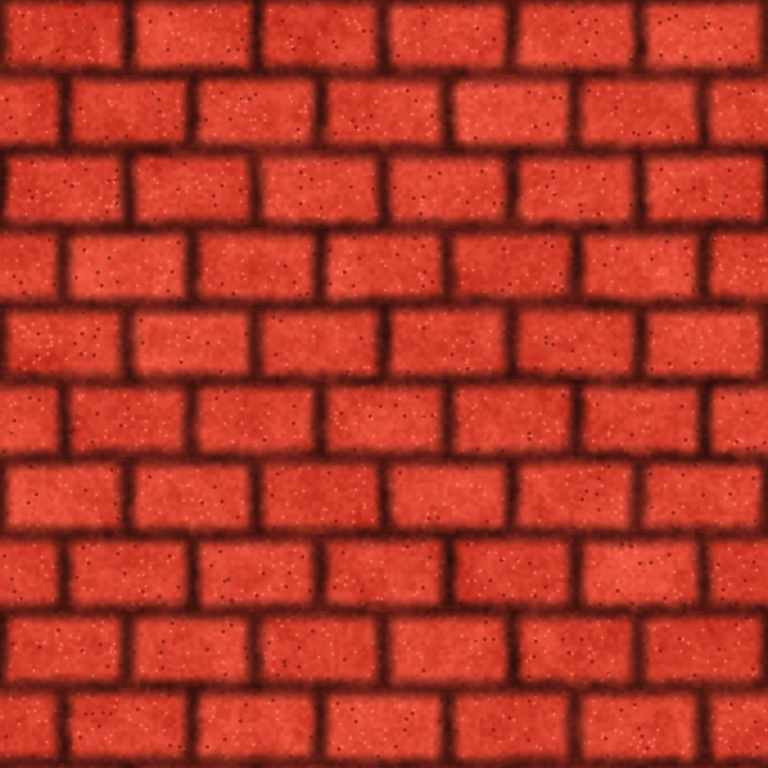
Reproduce this texture procedurally as a WebGL 2 fragment shader.

```glsl
#version 300 es
precision highp float;

#define GRID vec2(6.0, 10.0)          // bricks across, courses up
#define COURSE_LIFT 0.004             // height of the lowest bed joint
#define JOINT_FADE 0.021              // joint centre to clean brick face
#define WOBBLE 0.005                  // unevenness of the brick edges
#define BRICK_VARIATION 0.28
#define CLOUD_CONTRAST 0.75
#define GRAIN_CONTRAST 0.55
#define JOINT_COLOR vec3(0.35, 0.10, 0.075)
#define DEEP_RED vec3(0.77, 0.18, 0.115)
#define PALE_RED vec3(0.93, 0.335, 0.25)
#define PIT_COLOR vec3(0.53, 0.11, 0.075)
#define FLECK_COLOR vec3(1.0, 0.50, 0.40)

uniform vec2 u_resolution;
out vec4 fragColor;

vec3 hash3(vec2 p) {
  vec3 h = fract(p.xyx * vec3(0.1031, 0.1030, 0.0973));
  h += dot(h, h.yxz + 33.33);
  return fract((h.xxy + h.yzz) * h.zyx);
}

// Wrapping cellular noise: nearest distance, nearest value, smooth blend of values
vec3 cells(vec2 uv, float count, float seed) {
  vec2 p = uv * count;
  vec2 base = floor(p);
  vec2 nearest = vec2(9.0, 0.0);
  vec2 blend = vec2(0.0);
  for (int y = -1; y <= 1; y++) {
    for (int x = -1; x <= 1; x++) {
      vec2 cell = base + vec2(x, y);
      vec3 rnd = hash3(mod(cell, count) + seed);
      vec2 offset = cell + 0.15 + 0.7 * rnd.xy - p;
      float dist2 = dot(offset, offset);
      if (dist2 < nearest.x) nearest = vec2(dist2, rnd.z);
      blend += exp(-4.5 * dist2) * vec2(rnd.z, 1.0);
    }
  }
  return vec3(sqrt(nearest.x), nearest.y, blend.x / blend.y);
}

// Round specks in a share of the cells
float specks(vec3 cell, float share, float radius) {
  float present = step(1.0 - share, cell.y);
  return present * (1.0 - smoothstep(radius * 0.3, radius, cell.x));
}

void main() {
  vec2 uv = gl_FragCoord.xy / u_resolution;

  // Noise layers from broad to fine, centred on zero
  float broad = cells(uv, 9.0, 11.0).z - 0.5;
  float cloud = cells(uv, 26.0, 37.0).z - 0.5;
  float mottle = cells(uv, 61.0, 71.0).z - 0.5;
  vec3 pitCell = cells(uv, 88.0, 113.0);
  vec3 grainCell = cells(uv, 170.0, 211.0);
  float grain = grainCell.z - 0.5;

  // Running bond, alternate courses shifted by half a brick
  vec2 warped = uv + WOBBLE * vec2(cloud + 0.5 * mottle, broad + 0.5 * mottle);
  vec2 wall = (warped - vec2(0.0, COURSE_LIFT)) * GRID;
  wall.x += 0.5 * (1.0 - mod(floor(wall.y), 2.0));
  vec2 brickId = mod(floor(wall), GRID);
  vec2 edge = (0.5 - abs(fract(wall) - 0.5)) / GRID;

  // Soft brick face with rounded corners
  float fade = JOINT_FADE * (1.0 + 0.25 * cloud);
  vec2 side = smoothstep(vec2(0.0), vec2(fade), edge);
  float face = side.x * side.y;

  // Fired clay: a tone for each brick, clouds and grain
  float tone = 0.52 + BRICK_VARIATION * (hash3(brickId + 5.0).z - 0.5);
  tone += CLOUD_CONTRAST * (0.5 * broad + 0.6 * cloud + 0.4 * mottle);
  tone += GRAIN_CONTRAST * grain;
  vec3 clay = mix(DEEP_RED, PALE_RED, clamp(tone, -0.2, 1.15));
  clay = mix(clay, PIT_COLOR, 0.75 * specks(pitCell, 0.09, 0.34));
  clay = mix(clay, FLECK_COLOR, 0.5 * specks(grainCell, 0.06, 0.5));

  // Sooty mortar, darker in the upright joints
  float soot = 1.0 + 0.45 * cloud + 0.3 * mottle + 0.3 * grain;
  vec3 mortar = JOINT_COLOR * soot * mix(0.84, 1.06, side.x);

  fragColor = vec4(clamp(mix(mortar, clay, face), 0.0, 1.0), 1.0);
}
```
